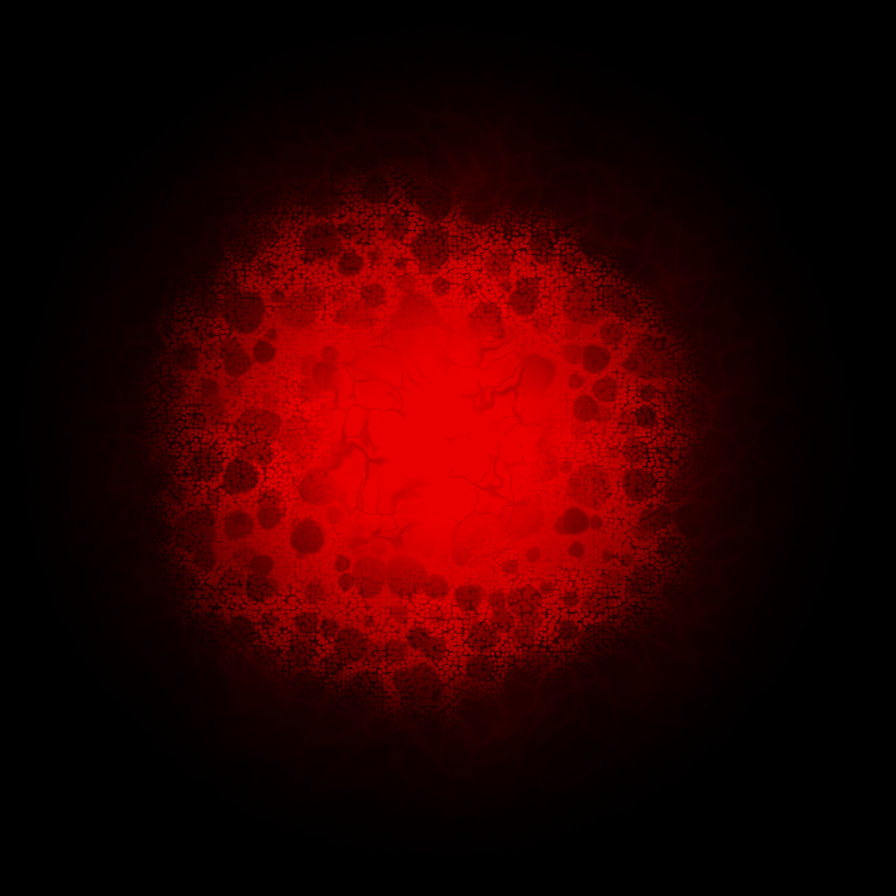
Write a WebGL 2 fragment shader that draws this background.

```glsl
#version 300 es
precision highp float;
// A glowing red cell cluster with dark spots, fine grain and veins, fading into black.
uniform vec2 u_resolution;
out vec4 fragColor;

vec2 hash2(vec2 p) {
    vec3 q = fract(p.xyx * vec3(0.1031, 0.1030, 0.0973));
    q += dot(q, q.yzx + 33.33);
    return fract((q.xx + q.yz) * q.zy);
}

// Cellular noise: nearest distance, second distance, id of the nearest cell
vec3 cellular(vec2 p) {
    vec2 cell = floor(p);
    vec3 best = vec3(9.0, 9.0, 0.0);
    for (int y = -1; y <= 1; y++)
    for (int x = -1; x <= 1; x++) {
        vec2 c = cell + vec2(x, y);
        vec2 h = hash2(c + 40.0);
        float d = length(c + 0.1 + 0.8 * h - p);
        if (d < best.x) best = vec3(d, best.x, fract(h.x * 7.0 + h.y * 13.0));
        else best.y = min(best.y, d);
    }
    return best;
}

// Layered sines that bend a position
vec2 warp(vec2 p) {
    vec2 w = vec2(0.0);
    float amp = 0.5;
    for (int i = 0; i < 5; i++) {
        w += amp * sin(p.yx * vec2(1.0, 1.2) + vec2(1.7, 4.1) * float(i) + w.yx);
        p = mat2(1.5, 1.1, -1.1, 1.5) * p;
        amp *= 0.55;
    }
    return w;
}

// Round spots of random size, one per grid cell; returns their darkness
float spots(vec2 p, float soft) {
    vec2 cell = floor(p);
    float dark = 0.0;
    for (int y = -1; y <= 1; y++)
    for (int x = -1; x <= 1; x++) {
        vec2 c = cell + vec2(x, y);
        vec2 h = hash2(c + 71.0);
        vec2 k = hash2(c + 113.0);
        vec2 d = p - c - 0.2 - 0.6 * h;
        float a = atan(d.y, d.x);
        float size = mix(0.17, 0.4, k.x) * (1.0 + 0.06 * sin(3.0 * a + 20.0 * h.x));
        float body = 1.0 - smoothstep(size - soft, size + soft, length(d));
        dark = max(dark, body * mix(0.35, 1.0, k.y));
    }
    return dark;
}

// Thin branching lines between warped cells, uneven in strength
float veinLines(vec2 p, vec2 bend) {
    vec3 c = cellular(p + bend);
    return (1.0 - smoothstep(0.0, 0.17, c.y - c.x)) * smoothstep(0.25, 0.7, c.x);
}

void main() {
    vec2 uv = gl_FragCoord.xy / u_resolution;
    vec2 p = uv - vec2(0.487, 0.508);
    float r = length(p);
    vec2 bend = warp(uv * 22.0);

    // Fine grain, stronger toward the rim and in drifting patches
    float rim = smoothstep(0.08, 0.29, r + 0.025 * bend.y);
    vec3 grain = cellular(uv * 190.0 + 0.4 * bend);
    float holes = smoothstep(0.2, 0.8, grain.x) * (0.3 + 1.1 * grain.z);
    float patches = smoothstep(-0.6, 0.5, warp(uv * 31.0 + 5.0).x);

    // Ragged outline that dissolves into grain, with a shallow notch at the top
    vec2 q = uv - vec2(0.468, 0.505);
    float angle = atan(q.y, q.x);
    float edge = 0.290 + 0.008 * sin(3.0 * angle + 2.2) + 0.007 * sin(7.0 * angle)
        + 0.018 * bend.x - 0.035 * exp(-18.0 * pow(angle - 1.3, 2.0));
    float inside = 1.0 - smoothstep(edge - 0.05, edge + 0.035, length(q) + 0.05 * (holes - 0.3));

    // Main glow and the wide dim halo
    float core = 0.91 * exp(-pow(r / 0.295, 2.7));
    float halo = 0.23 * pow(1.0 - smoothstep(0.15, 0.5, r), 1.2);

    // Large and small dark spots in the outer ring
    vec2 sp = uv + 0.002 * bend;
    float ring = smoothstep(0.10, 0.18, r);
    float dark = max(spots(sp * 16.0, 0.05), 0.8 * spots(sp * 27.0 + 9.3, 0.07));
    float shade = 1.0 - ring * dark * mix(0.28, 0.58, rim);
    float speckle = 1.0 + rim * mix(0.25, 1.0, patches) * (0.26 - 0.8 * holes);

    // Veins at two scales and pale plates across the middle
    float middle = 1.0 - smoothstep(0.09, 0.19, r);
    float broken = smoothstep(-0.6, 0.4, warp(uv * 37.0 + 2.0).y);
    float vein = max(veinLines(uv * 17.0, 0.8 * bend),
        0.7 * veinLines(uv * 31.0 + 7.0, 1.1 * bend));
    float plate = cellular(uv * 21.0 + 0.9 * bend).z;
    float veins = 1.0 - middle * (0.2 * vein * broken + 0.07 * plate + 0.04 * bend.x);

    // Faint filaments outside the cluster
    vec3 web = cellular(uv * 24.0 + 0.9 * bend + 3.0);
    float strands = 1.0 - smoothstep(0.0, 0.3, web.y - web.x);
    halo *= 0.85 + 0.25 * strands + 0.25 * bend.y;

    float cluster = core * speckle * shade * veins;
    float red = halo * mix(1.0, 0.3, inside) + cluster * mix(0.08, 1.0, inside);
    fragColor = vec4(clamp(red, 0.0, 0.91), 0.0, 0.0, 1.0);
}
```
